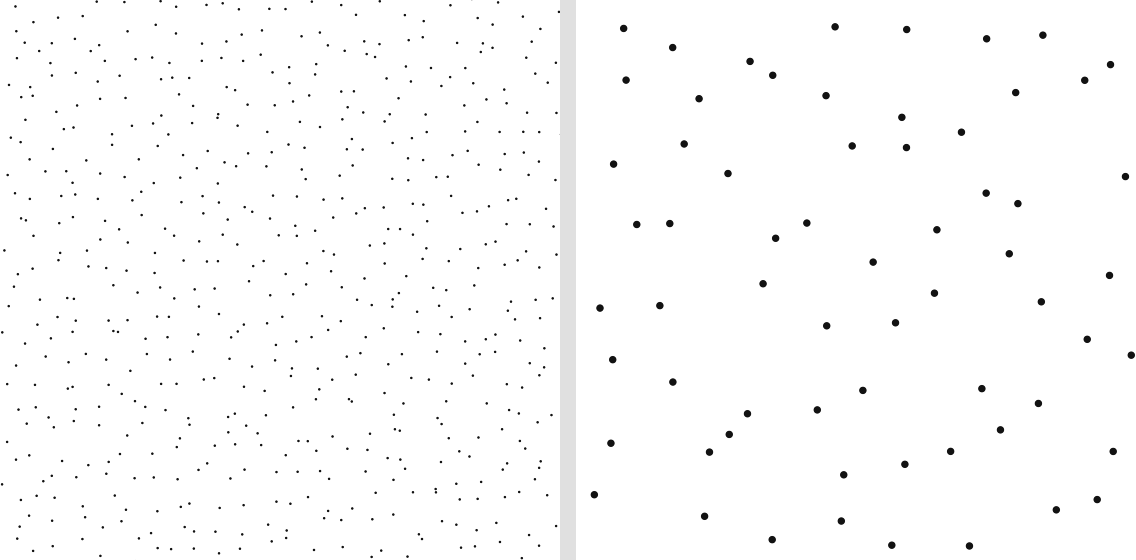
Left: the whole. Right: its middle third, enlarged.
A WebGL 1 fragment shader for this texture:

```glsl
precision highp float;
// Sparse small dark dots scattered evenly over a white ground.
// Each cell of a square grid holds one round dot at a hashed position;
// the neighbouring cells are searched so that no dot is cut at a border.

uniform vec2 u_resolution;

const float CELLS = 24.0;          // cells, and so dots, along one side
const float JITTER = 0.92;         // share of the cell a dot may wander over
const float DOT_RADIUS = 0.00220;  // in canvas units
const float EDGE_PIXELS = 0.6;     // half width of the smoothed edge
const vec3 PAPER_COLOR = vec3(1.0);
const vec3 DOT_COLOR = vec3(0.07);

// Two independent random values in 0..1 for a cell.
vec2 hash22(vec2 cell) {
    vec3 p = fract(cell.xyx * vec3(0.1031, 0.1030, 0.0973));
    p += dot(p, p.yzx + 33.33);
    return fract((p.xx + p.yz) * p.zy);
}

// Distance in cell units to the nearest dot centre.
float nearestDot(vec2 gridPos) {
    vec2 cell = floor(gridPos);
    float nearest = 4.0;
    for (int y = -1; y <= 1; y++) {
        for (int x = -1; x <= 1; x++) {
            vec2 neighbour = cell + vec2(float(x), float(y));
            vec2 offset = (hash22(neighbour + 17.0) - 0.5) * JITTER;
            vec2 center = neighbour + 0.5 + offset;
            nearest = min(nearest, distance(gridPos, center));
        }
    }
    return nearest;
}

void main() {
    float side = min(u_resolution.x, u_resolution.y);
    vec2 uv = gl_FragCoord.xy / side;

    // Dot coverage with an edge about one pixel wide.
    float dist = nearestDot(uv * CELLS) / CELLS;
    float edge = EDGE_PIXELS / side;
    float ink = 1.0 - smoothstep(DOT_RADIUS - edge, DOT_RADIUS + edge, dist);

    gl_FragColor = vec4(mix(PAPER_COLOR, DOT_COLOR, ink), 1.0);
}
```
